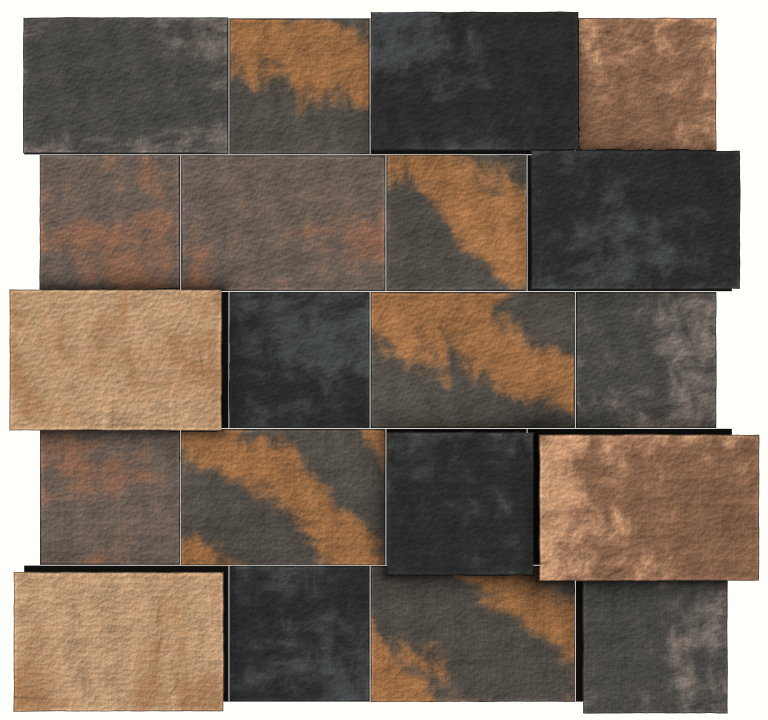
Write a Shadertoy shader that draws this texture.

```glsl
// Wall panel of split slate blocks: five staggered rows of four, some standing proud, on white.
#define ROWS 5
#define COLS 4
#define WIDE 0.285
#define NARROW 0.196
#define PITCH 0.190
#define ORIGIN vec2(0.033, 0.025)
#define STAGGER 0.022
#define GAP 0.0012
#define CENTER vec2(0.5333, 0.5)
#define RELIEF 0.40
#define SHADOW 0.65

// Per block, bottom row first: how far it stands out, and its kind of stone.
const float LIFT[20] = float[20](
    0.030, 0.000, 0.002, 0.036,  0.000, 0.004, 0.050, 0.080,
    0.042, 0.003, 0.000, 0.002,  0.002, 0.000, 0.003, 0.025,
    0.004, 0.000, 0.020, 0.002);
const int KIND[20] = int[20](3,0,4,1, 5,4,0,2, 3,0,4,1, 5,5,4,0, 1,4,0,2);

// Kinds: black slate, grey slate, terracotta, sandstone, banded, brown.
const vec3 BODY[6] = vec3[6](
    vec3(0.18, 0.18, 0.18), vec3(0.30, 0.29, 0.275), vec3(0.53, 0.39, 0.30),
    vec3(0.74, 0.60, 0.46), vec3(0.32, 0.30, 0.275), vec3(0.42, 0.37, 0.335));
const vec3 STAIN[6] = vec3[6](
    vec3(0.25, 0.26, 0.26), vec3(0.46, 0.42, 0.39), vec3(0.72, 0.55, 0.42),
    vec3(0.60, 0.45, 0.32), vec3(0.60, 0.42, 0.27), vec3(0.51, 0.37, 0.29));
const vec3 JOINT = vec3(0.10, 0.095, 0.09);
const vec3 BACKDROP = vec3(1.0, 1.0, 0.99);

vec2 hash2(vec2 p) {
    return fract(sin(vec2(dot(p, vec2(127.1, 311.7)), dot(p, vec2(269.5, 183.3)))) * 43758.5);
}

// Distance to the nearest scattered cell point.
float cellular(vec2 p) {
    vec2 cell = floor(p), f = fract(p);
    float nearest = 2.0;
    for (int y = -1; y <= 1; y++)
    for (int x = -1; x <= 1; x++) {
        vec2 o = vec2(x, y);
        nearest = min(nearest, length(o + hash2(cell + o) - f));
    }
    return nearest;
}

// Layered, turned and warped sines, roughly -1 to 1.
float waves(vec2 p) {
    float sum = 0.0, amp = 0.6;
    for (int i = 0; i < 5; i++) {
        p = mat2(1.5, 1.1, -1.1, 1.5) * p + 1.7;
        p += 0.6 * sin(p.yx);
        sum += amp * sin(p.x) * cos(p.y);
        amp *= 0.62;
    }
    return sum;
}

float box(vec2 p, vec2 halfSize) {
    vec2 d = abs(p) - halfSize;
    return length(max(d, 0.0)) + min(max(d.x, d.y), 0.0);
}

// Middle (xy) and half size (zw) of a block's footprint.
vec4 footprint(int id) {
    int row = id / COLS, col = id % COLS;
    bool wide = (row + col) % 2 == 0;
    float first = row % 2 == 0 ? WIDE : NARROW;
    float left = float(col / 2) * (WIDE + NARROW) + float(col % 2) * first;
    vec2 size = vec2(wide ? WIDE : NARROW, PITCH);
    vec2 corner = ORIGIN + vec2(left + float(row % 2) * STAGGER, float(row) * PITCH);
    return vec4(corner + 0.5 * size, 0.5 * size);
}

// Raised faces spread away from the centre in perspective.
float faceDistance(vec2 p, int id) {
    float zoom = 1.0 + LIFT[id];
    vec4 b = footprint(id);
    vec2 q = (p - CENTER) / zoom + CENTER - b.xy;
    float chips = 0.0006 * waves(p * 25.0 + float(id));
    return (box(q, b.zw - GAP) + chips) * zoom;
}

// Split-surface height; the rough kinds also have broken ledges.
float relief(vec2 q, int kind) {
    float h = 0.6 * cellular(q * vec2(85.0, 125.0)) + 0.4 * cellular(q.yx * 230.0);
    if (kind == 2 || kind == 3) h += 0.6 * smoothstep(-0.08, 0.08, waves(q * 5.0));
    return h;
}

vec3 stoneColor(vec2 q, int kind, float seed) {
    q += 3.7 * seed;
    float cloud = waves(q * 7.0), speck = waves(q * 45.0);
    float stain = smoothstep(0.0, 0.9, cloud + 0.35 * speck + 0.1);
    if (kind == 4) {
        float slope = 0.5 + 0.5 * sin(seed * 2.3);
        float band = sin(dot(q, vec2(slope, 1.0)) * 24.0 + 1.3 * cloud);
        stain = smoothstep(-0.1, 0.8, band + 0.25 * speck);
    }
    vec3 color = mix(BODY[kind], STAIN[kind], stain);
    vec2 toLight = vec2(-0.0013, 0.0018);
    float light = relief(q, kind) - relief(q + toLight, kind);
    return color * (1.0 + RELIEF * light + 0.10 * speck + 0.08 * cloud);
}

void mainImage(out vec4 fragColor, in vec2 fragCoord) {
    float scale = min(iResolution.x * 0.9375, iResolution.y), px = 1.0 / scale;
    vec2 p = (fragCoord - 0.5 * iResolution.xy) * px + CENTER;

    // Find the tallest face here and the outline of the whole panel.
    int top = -1;
    float height = -1.0, edge = 0.0, outline = 1.0;
    for (int id = 0; id < ROWS * COLS; id++) {
        float d = faceDistance(p, id);
        vec4 b = footprint(id);
        outline = min(outline, min(d, box(p - b.xy, b.zw - GAP * 0.5)));
        if (d < px && LIFT[id] > height) { top = id; height = LIFT[id]; edge = d; }
    }

    // Stone face, darkened at its joint; side walls keep the joint colour.
    vec3 color = JOINT;
    if (top >= 0) {
        vec2 q = (p - footprint(top).xy) / (1.0 + height);
        color = stoneColor(q, KIND[top], float(top) + 1.0);
        color *= 1.0 + 0.12 * smoothstep(-0.006, -0.002, edge);
        color = mix(color, JOINT, smoothstep(-1.2 * px - 0.0006, px, edge));
    }

    // Taller neighbours shade the lower faces.
    for (int id = 0; id < ROWS * COLS; id++) {
        float rise = LIFT[id] - max(height, 0.0);
        if (rise > 0.0) {
            float d = max(faceDistance(p, id), 0.0);
            color *= 1.0 - SHADOW * min(rise * 30.0, 1.0) * exp(-d / (0.003 + 0.2 * rise));
        }
    }
    fragColor = vec4(mix(BACKDROP, color, clamp(0.5 - outline * scale, 0.0, 1.0)), 1.0);
}
```
